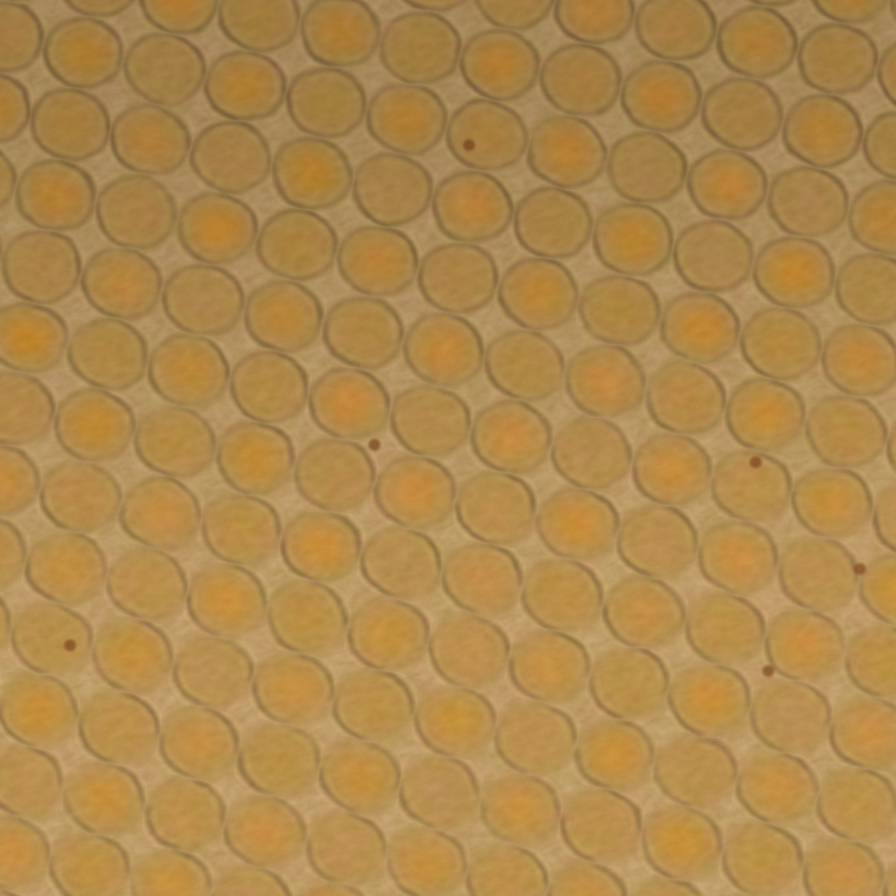
Write a WebGL 1 fragment shader that draws this texture.

```glsl
precision highp float;
uniform vec2 u_resolution;

const vec3 GROUND = vec3(0.705, 0.565, 0.345);
const vec3 GAP = vec3(0.735, 0.61, 0.425);
const vec3 DULL_DISC = vec3(0.695, 0.54, 0.29);
const vec3 ORANGE_DISC = vec3(0.80, 0.545, 0.20);
const vec3 OUTLINE = vec3(0.47, 0.37, 0.23);
const vec3 SPECK = vec3(0.48, 0.27, 0.12);

// Lattice: first disc centre, then the steps across and down
const vec2 START = vec2(0.094, 0.941);
const vec2 ACROSS = vec2(0.0898, -0.0184);
const vec2 DOWN = vec2(-0.0157, -0.0795);
const float RADIUS = 0.468;

float hash(vec2 p) {
  p = fract(p * vec2(0.1031, 0.1137));
  p += dot(p, p.yx + 33.33);
  return fract((p.x + p.y) * p.x * 17.0);
}

vec2 hash2(vec2 p) {
  return vec2(hash(p + 7.3), hash(p.yx + 41.7));
}

// Distance to the nearest scattered point
float cellular(vec2 p) {
  vec2 base = floor(p);
  float nearest = 2.0;
  for (int j = -1; j <= 1; j++) {
    for (int i = -1; i <= 1; i++) {
      vec2 cell = base + vec2(float(i), float(j));
      nearest = min(nearest, length(cell + hash2(cell) - p));
    }
  }
  return nearest;
}

// Smooth wandering value, about -1 to 1
float waves(vec2 p) {
  float sum = 0.0;
  float weight = 0.5;
  for (int i = 0; i < 4; i++) {
    sum += weight * sin(p.x + 1.7 * sin(p.y * 0.8)) * cos(p.y + 1.3 * sin(p.x * 0.7));
    p = mat2(1.2, 1.1, -1.1, 1.2) * p + 2.7;
    weight *= 0.65;
  }
  return sum;
}

vec2 toLattice(vec2 p, vec2 across, vec2 down) {
  float det = across.x * down.y - across.y * down.x;
  return vec2(p.x * down.y - p.y * down.x, across.x * p.y - across.y * p.x) / det;
}

// Soft line of given half width around zero
float softLine(float d, float halfWidth) {
  return 1.0 - smoothstep(0.0, halfWidth, abs(d));
}

void main() {
  vec2 uv = gl_FragCoord.xy / u_resolution;
  vec2 wobble = vec2(waves(uv * 38.0), waves(uv.yx * 38.0 + 9.0)) * 0.0028;
  vec2 grid = toLattice(uv + wobble - START, ACROSS, DOWN) + 0.5;
  vec2 id = floor(grid);
  vec2 local = fract(grid) - 0.5;
  float r = length(local);
  float chance = hash(id + 60.0);

  // Light ground in the diamond gaps
  float streaks = waves(vec2(uv.x + uv.y * 0.7, uv.y * 1.8 - uv.x) * 95.0);
  vec3 color = mix(GROUND, GAP, smoothstep(0.48, 0.64, r) * (0.65 + 0.4 * streaks));

  // Discs alternate between dull and orange, with varied strength
  float isOrange = 1.0 - mod(id.x + id.y, 2.0);
  float glow = mix(0.05 + 0.3 * chance, 0.6 + 0.4 * chance, isOrange);
  glow *= mix(0.7, 1.0, smoothstep(0.0, 0.7, uv.y));
  float core = 1.0 - smoothstep(0.08, 0.45, r + 0.05 * streaks);
  float disc = 1.0 - smoothstep(RADIUS - 0.07, RADIUS + 0.02, r);
  color = mix(color, DULL_DISC, disc * 0.8);
  color = mix(color, ORANGE_DISC, glow * core * 0.85);
  color.b += 0.06 * (hash(id + 23.0) - 0.5) * core;

  // Outlines, strongest on the upper right and lower left arcs
  float slant = -2.0 * local.x * local.y / max(r * r, 0.001);
  float weakest = mix(0.12, 0.6, smoothstep(0.15, 0.9, uv.y));
  float arc = mix(weakest, 1.0, smoothstep(-0.5, 0.6, slant));
  float wear = clamp(0.8 + 0.45 * waves(uv * 27.0 + 4.0), 0.3, 1.0);
  float ink = softLine(r - RADIUS, 0.062) * arc * wear;
  color = mix(color, OUTLINE, ink * mix(0.5, 0.68, uv.y));

  // Pale rim beside the outline
  float rim = softLine(r - RADIUS - 0.085, 0.05) + 0.6 * softLine(r - RADIUS + 0.085, 0.05);
  color += vec3(0.035, 0.04, 0.05) * rim * arc * wear;

  // Mottled grain and faint tint drift
  float mottle = cellular(uv * vec2(62.0, 75.0)) - 0.45;
  color += 0.022 * streaks + 0.03 * mottle;
  color += vec3(0.012, -0.008, 0.014) * waves(uv * 60.0 + 15.0);

  // Rare brown specks
  vec2 speckGrid = uv * 9.0;
  vec2 speckCell = floor(speckGrid);
  vec2 speckAt = speckCell + 0.2 + 0.6 * hash2(speckCell);
  float speck = 1.0 - smoothstep(0.03, 0.085, length(speckGrid - speckAt));
  color = mix(color, SPECK, speck * 0.7 * step(0.96, hash(speckCell + 90.0)));

  // Shade towards the top
  color *= mix(1.03, 0.89, smoothstep(0.25, 1.0, uv.y + 0.06 * (0.5 - uv.x)));
  gl_FragColor = vec4(clamp(color, 0.0, 1.0), 1.0);
}
```
